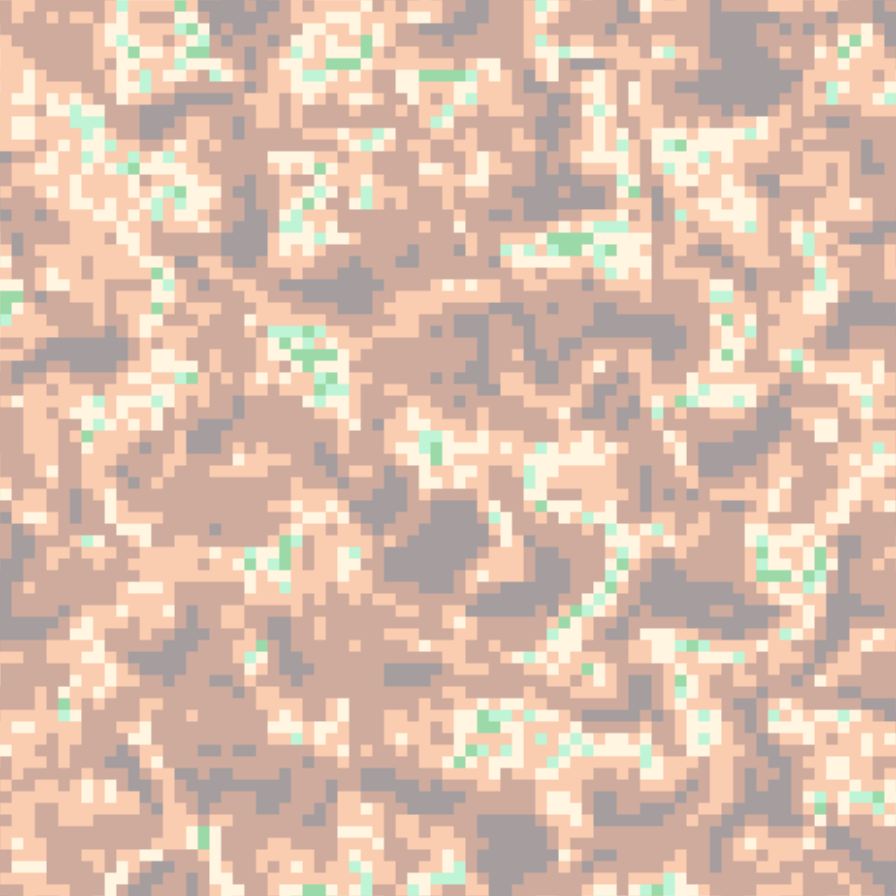
Give the GLSL for this texture, as a Shadertoy shader.

```glsl
// Blocky mottled camouflage in dusty rose, peach, cream, grey and mint.
// Warped gradient noise is sampled once per square cell, sorted into six
// flat tones by thresholds, and the cell borders are softly blended.

const float CELLS = 77.0;        // square cells across the canvas
const float PATCHES = 11.0;      // coarse noise lattice across the canvas
const float EDGE = 0.16;         // border softness, in cells
const float WARP = 1.2;          // bending of the patches
const float SECOND_OCTAVE = 0.5; // weight of the half-size patches
const float SPECKLE = 0.3;       // weight of the finest grain
const float SPECKLE_BIAS = 0.5;  // extra grain in the light tones
const float NOISE_GAIN = 4.64;   // brings gradient noise to unit deviation

const int TONES = 6;
const vec3 PALETTE[TONES] = vec3[TONES](
    vec3(0.65, 0.62, 0.62),      // grey
    vec3(0.81, 0.67, 0.62),      // dusty rose
    vec3(0.98, 0.80, 0.69),      // peach
    vec3(1.00, 0.96, 0.88),      // cream
    vec3(0.75, 0.96, 0.84),      // mint
    vec3(0.61, 0.85, 0.66));     // green
const float THRESHOLDS[TONES - 1] = float[TONES - 1](-1.31, 0.10, 1.14, 2.12, 2.72);

float hash(vec2 p) {
    vec3 q = fract(p.xyx * 0.1031);
    q += dot(q, q.yzx + 33.33);
    return fract((q.x + q.y) * q.z);
}

// Projection of the offset onto a random unit gradient
float cornerSlope(vec2 corner, vec2 offset) {
    float angle = 6.28319 * hash(corner);
    return dot(vec2(cos(angle), sin(angle)), offset);
}

float gradientNoise(vec2 p) {
    vec2 i = floor(p);
    vec2 f = p - i;
    vec2 u = f * f * f * (f * (f * 6.0 - 15.0) + 10.0);
    vec2 right = vec2(1.0, 0.0);
    vec2 up = vec2(0.0, 1.0);
    float low = mix(cornerSlope(i, f), cornerSlope(i + right, f - right), u.x);
    float high = mix(cornerSlope(i + up, f - up), cornerSlope(i + 1.0, f - 1.0), u.x);
    return mix(low, high, u.y);
}

vec2 rotate(vec2 p, float angle) {
    float c = cos(angle), s = sin(angle);
    return vec2(c * p.x - s * p.y, s * p.x + c * p.y);
}

// Bent patches plus grain that grows stronger towards the light tones
float mottle(vec2 uv) {
    vec2 p = rotate(uv * PATCHES, 0.5) + 37.0;
    vec2 bend = vec2(gradientNoise(p * 0.9 + 71.3), gradientNoise(p * 0.9 + 143.7));
    vec2 q = p + WARP * bend;

    float patches = gradientNoise(q)
                  + SECOND_OCTAVE * gradientNoise(rotate(q, 0.9) * 2.0 + 19.4);
    patches *= NOISE_GAIN / sqrt(1.0 + SECOND_OCTAVE * SECOND_OCTAVE);

    float grain = NOISE_GAIN * gradientNoise(rotate(p, 1.7) * 4.0 + 211.6);
    return patches + SPECKLE * grain * exp(SPECKLE_BIAS * patches);
}

vec3 cellColour(vec2 cell) {
    float level = mottle((cell + 0.5) / CELLS);
    vec3 colour = PALETTE[0];
    for (int i = 1; i < TONES; i++) {
        if (level > THRESHOLDS[i - 1]) colour = PALETTE[i];
    }
    return colour;
}

void mainImage(out vec4 fragColor, in vec2 fragCoord) {
    // Nearest four cells, blended only in a narrow band at their borders
    vec2 grid = fragCoord / iResolution.y * CELLS - 0.5;
    vec2 cell = floor(grid);
    float softness = max(EDGE, CELLS / iResolution.y);
    vec2 blend = clamp((grid - cell - 0.5) / softness + 0.5, 0.0, 1.0);

    vec3 colour = vec3(0.0);
    for (int y = 0; y < 2; y++) {
        for (int x = 0; x < 2; x++) {
            vec2 corner = vec2(x, y);
            vec2 weight = mix(1.0 - blend, blend, corner);
            colour += weight.x * weight.y * cellColour(cell + corner);
        }
    }
    fragColor = vec4(colour, 1.0);
}
```
